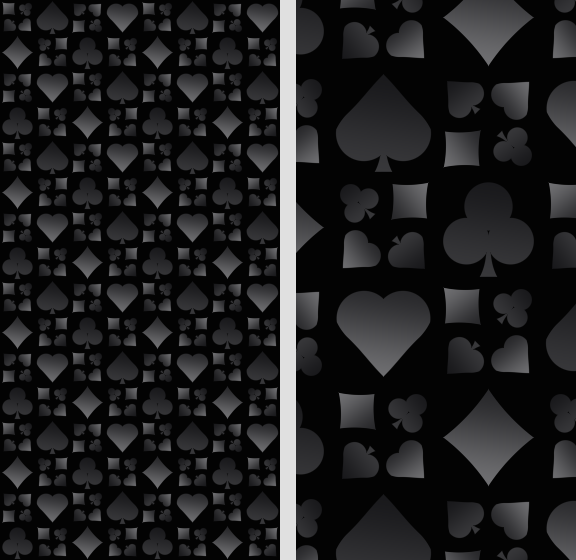
Left: the whole. Right: its middle third, enlarged.
Give the GLSL for this pattern, as a Shadertoy shader.

```glsl
// Tiling checkerboard of dark, softly shaded card suits, large ones alternating with groups of four small ones.

const vec2 CELLS = vec2(8.0, 16.0);
const vec3 BACKGROUND = vec3(0.01);
const int DIAMOND = 0, CLUB = 1, SPADE = 2, HEART = 3;

// Diamond with slightly hollow sides
float diamondShape(vec2 p) {
    vec2 q = abs(p) / vec2(0.43, 0.46);
    return 0.31 * (q.x + q.y - 1.0 + 0.4 * q.x * q.y);
}

// Heart standing on its tip at the origin, about 1.2 wide and 1.1 tall
float heartOutline(vec2 p) {
    p.x = abs(p.x) * (1.0 + 0.12 * sin(3.14159 * clamp(p.y / 0.7, 0.0, 1.0)));
    if (p.x + p.y > 1.0) return length(p - vec2(0.25, 0.75)) - 0.3536;
    vec2 toNotch = p - vec2(0.0, 1.0);
    vec2 toSide = p - 0.5 * max(p.x + p.y, 0.0);
    return sqrt(min(dot(toNotch, toNotch), dot(toSide, toSide))) * sign(p.x - p.y);
}

float heartShape(vec2 p) {
    return 0.74 * heartOutline((p + vec2(0.0, 0.42)) / 0.74);
}

// Stem that flares toward its foot
float stemShape(vec2 p) {
    float drop = clamp((-0.1 - p.y) / 0.37, 0.0, 1.0);
    float side = abs(p.x) - 0.018 - 0.065 * drop * drop * drop;
    return max(side, abs(p.y + 0.285) - 0.185);
}

float spadeShape(vec2 p) {
    float leaf = 0.75 * heartOutline(vec2(p.x, 0.46 - p.y) / 0.75);
    return min(leaf, stemShape(p));
}

float clubShape(vec2 p) {
    float head = length(p - vec2(0.0, 0.2)) - 0.23;
    float lobes = length(vec2(abs(p.x) - 0.21, p.y + 0.13)) - 0.222;
    return min(min(head, lobes), stemShape(p));
}

float suitShape(int suit, vec2 p) {
    if (suit == DIAMOND) return diamondShape(p);
    if (suit == CLUB) return clubShape(p);
    if (suit == SPADE) return spadeShape(p);
    return heartShape(p);
}

// Grey gradient that brightens toward the foot of the suit
vec3 suitColor(int suit, vec2 p) {
    float t = smoothstep(0.0, 1.0, 0.5 - 0.95 * p.y - 0.15 * p.x);
    bool bright = suit == DIAMOND || suit == HEART;
    float grey = bright ? mix(0.15, 0.44, t) : mix(0.095, 0.22, t);
    return vec3(grey, grey, grey + 0.01);
}

float smallScale(int suit) {
    return suit == DIAMOND ? 0.54 : suit == HEART ? 0.46 : 0.44;
}

// Moves into the quarter of a small suit, turned along the cell diagonal
vec2 smallSuitSpace(int suit, vec2 p, vec2 corner) {
    bool tipDown = suit == DIAMOND || suit == HEART;
    vec2 up = corner * (tipDown ? -0.70711 : 0.70711);
    vec2 local = p - 0.25 * corner;
    return vec2(dot(local, vec2(up.y, -up.x)), dot(local, up)) / smallScale(suit);
}

void mainImage(out vec4 fragColor, in vec2 fragCoord) {
    vec2 grid = fragCoord / iResolution.xy * CELLS;
    vec2 p = fract(grid) - 0.5;
    float edge = 0.75 * CELLS.x / iResolution.x;

    // Cell position within the four by four block, rows from the top
    int column = int(floor(grid.x));
    int row = int(CELLS.y) - 1 - int(floor(grid.y));
    int phase = (column + row) % 4;
    bool oddRow = row % 2 == 1;

    int suit;
    float scale = 1.0;
    if (phase % 2 == 1) {
        // One large suit
        suit = (oddRow ? 0 : 2) + phase / 2;
    } else {
        // Four small suits, mirrored in every other group
        vec2 corner = vec2(p.x < 0.0 ? -1.0 : 1.0, p.y < 0.0 ? -1.0 : 1.0);
        int quarter = (corner.x > 0.0 ? 1 : 0) + (corner.y < 0.0 ? 2 : 0);
        int mirror = phase == 2 ? (oddRow ? 1 : 2) : 0;
        suit = quarter ^ mirror;
        scale = smallScale(suit);
        p = smallSuitSpace(suit, p, corner);
    }

    float coverage = 1.0 - smoothstep(-edge, edge, suitShape(suit, p) * scale);
    fragColor = vec4(mix(BACKGROUND, suitColor(suit, p), coverage), 1.0);
}
```
